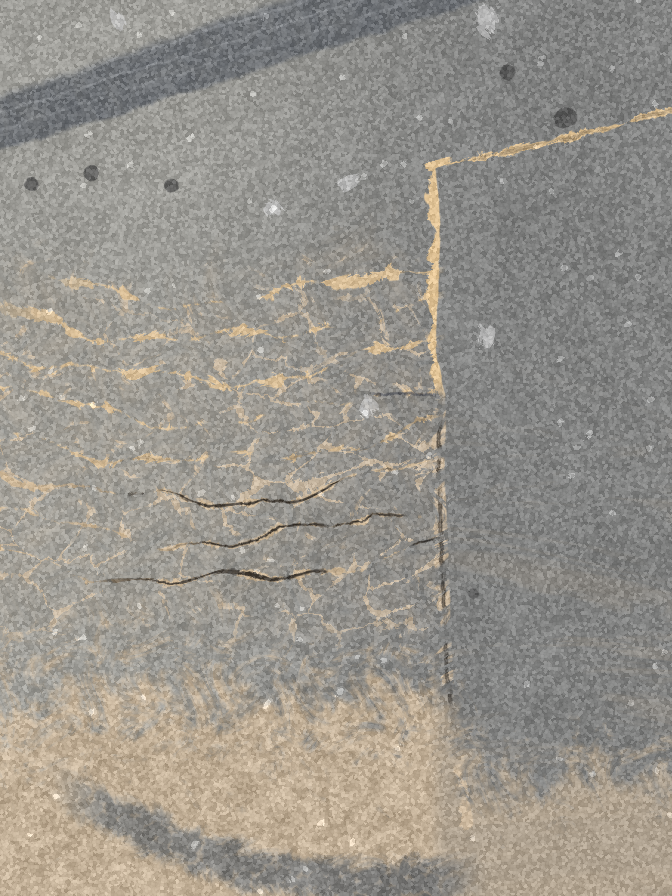
Reproduce this texture procedurally as a Shadertoy shader.

```glsl
// Weathered asphalt: a dark tyre band, a filled seam and a web of cracks,
// with sand drifting over the lower part. Cellular noise gives grit and crack
// webs, layered sines bend the lines and break up the sand.
#define GREY_LIGHT vec3(.615, .612, .592)
#define GREY_DARK vec3(.505, .508, .505)
#define BAND_TONE vec3(.40, .415, .435)
#define SAND vec3(.775, .695, .59)
#define FILLER vec3(.90, .775, .585)
#define CRACK_TONE vec3(.19, .175, .16)
#define GRIT_SCALE 290.
#define GRIT_AMOUNT .15
#define CRACK_ROWS 8

float px;

vec2 hash2(vec2 p) {
    vec3 q = fract(p.xyx * vec3(.1031, .1030, .0973));
    q += dot(q, q.yzx + 33.33);
    return fract((q.xx + q.yz) * q.zy);
}

// x: nearest distance, y: gap to the second nearest, z: random cell value
vec3 cells(vec2 p) {
    vec2 base = floor(p);
    vec3 near = vec3(8., 8., 0.);
    for (int j = -1; j <= 1; j++)
    for (int i = -1; i <= 1; i++) {
        vec2 id = base + vec2(i, j);
        float d = length(id + hash2(id) - p);
        if (d < near.x) near = vec3(d, near.x, hash2(id + 71.).x);
        else near.y = min(near.y, d);
    }
    return vec3(near.x, near.y - near.x, near.z);
}

// Layered, turned and bent sines, about -1 to 1
float ripple(vec2 p) {
    float sum = 0., amp = .6;
    for (int i = 0; i < 5; i++) {
        p = mat2(1.5, 1.1, -1.1, 1.5) * p + 1.3 * sin(p.yx * 1.2) + 2.7;
        sum += amp * sin(p.x) * cos(p.y);
        amp *= .68;
    }
    return sum;
}

float segmentDist(vec2 p, vec2 a, vec2 b) {
    vec2 d = b - a;
    return length(p - a - d * clamp(dot(p - a, d) / dot(d, d), 0., 1.));
}

float seamDist(vec2 p) {
    const vec2 knots[10] = vec2[10](vec2(.76, .88), vec2(.651, .85), vec2(.573, .831),
        vec2(.482, .815), vec2(.487, .75), vec2(.482, .61), vec2(.492, .56),
        vec2(.490, .48), vec2(.499, .25), vec2(.522, .08));
    float d = 1.;
    for (int i = 0; i < 9; i++) d = min(d, segmentDist(p, knots[i], knots[i + 1]));
    return d;
}

float line(float d, float width) {
    return 1. - smoothstep(width - px, width + px, d);
}

// Dark oil drops (xy = place, z = radius) and pale splats (negative radius)
vec3 addSpots(vec3 col, vec2 p, float rough) {
    const vec3 spots[12] = vec3[12](vec3(.566, .919, .008), vec3(.035, .795, .007),
        vec3(.102, .807, .008), vec3(.19, .793, .008), vec3(.528, .337, .006),
        vec3(.632, .868, .012), vec3(.134, .977, -.008), vec3(.546, .981, -.014),
        vec3(.304, .766, -.010), vec3(.387, .796, -.009), vec3(.542, .627, -.010),
        vec3(.414, .547, -.008));
    for (int i = 0; i < 12; i++) {
        float size = abs(spots[i].z), pale = step(spots[i].z, 0.);
        float d = length(p - spots[i].xy) + rough * size * mix(.25, .9, pale);
        col = mix(col, mix(vec3(.29), vec3(.78), pale), .72 * line(d, size));
    }
    return col;
}

void mainImage(out vec4 fragColor, in vec2 fragCoord) {
    px = 1. / iResolution.y;
    vec2 p = fragCoord * px;
    float coarse = ripple(p * 9.), fine = ripple(p * 48. + 5.);
    vec3 grit = cells(p * GRIT_SCALE), lumps = cells(p * 85. + fine * .3);
    vec2 bent = p + .0025 * vec2(fine, ripple(p * 43. + 19.));

    // Asphalt and the slanted tyre band
    vec3 col = mix(GREY_LIGHT, GREY_DARK, smoothstep(.12, .58, p.x + .12 * (.6 - p.y)));
    col += .018 * coarse + .015 * fine;
    float low = bent.y - .831 - .312 * p.x, high = .893 + .342 * p.x - bent.y;
    float band = smoothstep(-.003, .004, low) * smoothstep(-.006, .008, high);
    float tread = smoothstep(.75, 1., sin(low * 330.)) * smoothstep(.015, .03, low);
    col = mix(col, BAND_TONE + .09 * tread, band * (.85 + .12 * fine));
    col = addSpots(col, p, fine);

    // Dusty tint over the cracked field and faint streaks on the right
    float field = 1. - smoothstep(.475, .50, p.x);
    float zone = field * smoothstep(.24, .33, p.y) * (1. - smoothstep(.62, .72, p.y + .1 * coarse));
    float streak = ripple(vec2(p.x * 5. + p.y * 4., p.y * 28.));
    col = mix(col, SAND, zone * (.13 + .12 * fine));
    col = mix(col, SAND, .16 * (1. - field) * smoothstep(0., .8, streak) * (1. - smoothstep(.4, .65, p.y)));

    // Fine crack web, then long sagging cracks
    float web = cells(bent * vec2(15., 23.) + .25 * coarse).y;
    col = mix(col, SAND + .05, .75 * zone * line(web, .035 + .09 * max(fine, 0.)) * smoothstep(-.4, .3, coarse + fine));
    for (int i = 0; i < CRACK_ROWS; i++) {
        float k = float(i), lower = smoothstep(3.5, 5., k);
        float y = .70 - .045 * k - .035 * sin(p.x * 7.) + .007 * sin(p.x * 23. + k * 2.1)
            + .004 * sin(p.x * 61. + k * 4.3);
        float d = abs(bent.y - y);
        float start = smoothstep(0., .14, p.x + .05 * k);
        float gap = ripple(vec2(p.x * 8., k * 3.7));
        float width = .001 + .008 * smoothstep(0., .9, fine * .7 + gap * .6) * (1. - .45 * lower);
        col = mix(col, mix(FILLER, SAND, .3 + .4 * lower), .9 * field * start * line(d, width) * smoothstep(-.6, .1, gap + fine));
        col = mix(col, CRACK_TONE, field * lower * smoothstep(.05, .2, p.x) * .85 * line(d, .0009 + .0016 * max(gap, 0.)) * smoothstep(-.3, .1, gap));
    }

    // Sand drift, cut by a dark damp arc near the bottom
    float reach = mix(.44, .25, smoothstep(.47, .55, p.x));
    float drift = 1. - smoothstep(.03, reach, p.y + .025 * coarse);
    float cover = smoothstep(-.35, .45, drift * 1.7 - .85 + .38 * fine + .35 * (lumps.x - .45));
    cover *= mix(.65, .9, field);
    float arcY = .014 + .9 * (p.x - .42) * (p.x - .42);
    float arc = 1. - smoothstep(.012, .034, abs(bent.y - arcY) + .008 * fine);
    arc *= smoothstep(.04, .13, p.x) * (1. - smoothstep(.48, .55, p.x));
    cover *= 1. - arc * (.9 - .45 * smoothstep(.5, .8, lumps.x));
    col = mix(col, SAND, cover);
    col = mix(col, vec3(.40), .5 * arc * (1. - cover));
    col += .09 * (lumps.z - .5) * smoothstep(.45, .15, p.y) * field;

    // Filled seam: bright above, ragged and split below
    float seam = seamDist(bent), upper = smoothstep(.54, .58, p.y);
    float arm = smoothstep(.49, .52, p.x) * upper;
    float fillWidth = mix(.006, .0045, upper) + .0035 * fine - .0015 * arm;
    float ragged = mix(smoothstep(-.5, .3, fine + coarse), 1., upper);
    col = mix(col, mix(SAND + .03, FILLER, upper), .92 * ragged * line(seam, fillWidth));
    float split = max(arm * .5, (1. - upper) * smoothstep(.14, .25, p.y));
    col = mix(col, CRACK_TONE, .65 * split * line(abs(seam - .001), .0012) * smoothstep(-.4, .2, fine));
    float joint = line(abs(bent.y - .56), .0015) * smoothstep(.41, .42, p.x) * field;
    col = mix(col, vec3(.30, .31, .34), .7 * joint);

    // Grit and stray bright chips
    col += GRIT_AMOUNT * (grit.z - .5) + .05 * (.45 - grit.x);
    col += .16 * step(.985, lumps.z) * line(lumps.x, .3);
    fragColor = vec4(clamp(col, 0., 1.), 1.);
}
```
